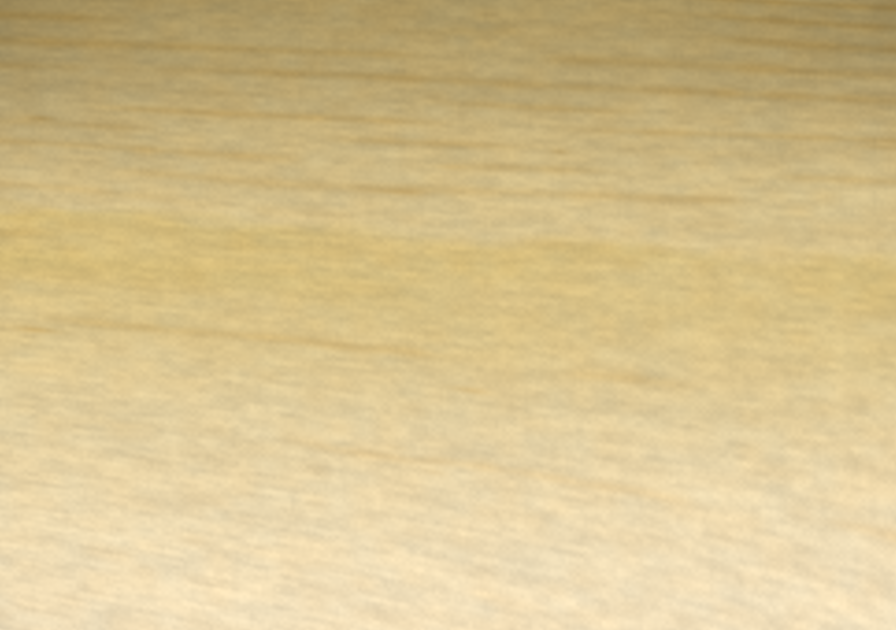
A Shadertoy shader for this texture:

```glsl
// Pale planed wood in soft light, dim at the top and bright at the bottom.
// Stretched value noise follows a fanning grain coordinate; a mottled ochre
// band, faint growth lines and small tan flecks lie over the light gradient.

const vec3 SHADE = vec3(0.645, 0.565, 0.365);
const vec3 HONEY = vec3(0.855, 0.772, 0.565);
const vec3 CREAM = vec3(0.955, 0.882, 0.735);
const vec3 OCHRE_LOSS = vec3(0.026, 0.042, 0.095);
const vec3 BROWN_LOSS = vec3(0.06, 0.10, 0.14);
const float BAND_TOP = 0.667;
const float BAND_BOTTOM = 0.36;
const float GRAIN_DEPTH = 0.055;
const float FIBRE_DEPTH = 0.055;
const float MOTTLE_DEPTH = 0.070;
const float SPECK_DEPTH = 0.030;
const int LINE_COUNT = 4;
const int FLECK_COUNT = 9;

float hash(vec2 p) {
    return fract(sin(dot(p, vec2(127.1, 311.7))) * 43758.5453);
}

float noise(vec2 p) {
    vec2 cell = floor(p);
    vec2 f = fract(p);
    f = f * f * (3.0 - 2.0 * f);
    float low = mix(hash(cell), hash(cell + vec2(1.0, 0.0)), f.x);
    float high = mix(hash(cell + vec2(0.0, 1.0)), hash(cell + vec2(1.0, 1.0)), f.x);
    return mix(low, high, f.y);
}

// x runs along the fibres, y across them; the slope grows toward the bottom
vec2 grainSpace(vec2 p) {
    float drop = 1.0 - p.y;
    float slope = 0.035 + 0.15 * drop * drop;
    float sway = 0.010 * (noise(vec2(p.x * 2.2, p.y * 5.0)) - 0.5);
    return vec2(p.x, p.y + slope * p.x + sway);
}

vec3 lightGradient(vec2 p, float aspect) {
    float side = p.x / aspect;
    float y = p.y - 0.05 * (side - 0.5) * (1.0 - p.y);
    vec3 color = mix(HONEY, SHADE, smoothstep(0.57, 1.10, y));
    color = mix(color, CREAM, 1.0 - smoothstep(-0.04, 0.58, y));
    float corner = pow(abs(2.0 * side - 1.0), 3.0) * smoothstep(0.6, 1.0, p.y);
    return color * (1.0 - 0.08 * corner);
}

// Ochre zone with a soft, ragged upper edge that fades downward and right
float ochreBand(vec2 g, float aspect) {
    float edge = BAND_TOP + 0.022 * (noise(vec2(g.x * 9.0, g.y * 50.0)) - 0.5);
    float upper = 1.0 - smoothstep(edge - 0.015, edge + 0.015, g.y);
    float body = smoothstep(BAND_BOTTOM, BAND_TOP, g.y);
    float patches = mix(0.55, 1.35, noise(g * vec2(5.0, 24.0) + 17.0));
    return upper * body * patches * mix(1.0, 0.6, g.x / aspect);
}

// Soft parallel lines, each broken along its length
float boardLines(vec2 g) {
    float row = g.y * 30.0 + 0.9 * noise(vec2(g.x * 2.0, g.y * 9.0));
    float k = floor(row);
    float d = (fract(row) - 0.5) / 0.20;
    float broken = smoothstep(0.3, 0.8, noise(vec2(g.x * 4.0 + 13.0 * hash(vec2(k, 2.0)), k)));
    return exp(-d * d) * broken;
}

float growthLines(vec2 g) {
    float sum = 0.0;
    for (int i = 0; i < LINE_COUNT; i++) {
        float k = float(i);
        float center = 0.195 + 0.147 * k + 0.02 * (hash(vec2(k, 3.0)) - 0.5);
        float wobble = 0.008 * (noise(vec2(g.x * 11.0, k * 5.0)) - 0.5);
        float d = (g.y - center - wobble) / mix(0.005, 0.009, hash(vec2(k, 8.0)));
        float presence = smoothstep(0.25, 0.8, noise(vec2(g.x * 5.0 + k * 7.0, k)));
        sum += exp(-d * d) * presence;
    }
    return sum;
}

float flecks(vec2 g, float aspect) {
    float sum = 0.0;
    for (int i = 0; i < FLECK_COUNT; i++) {
        float k = float(i);
        vec2 center = vec2(hash(vec2(k, 21.0)) * aspect, 0.25 + 0.65 * hash(vec2(k, 34.0)));
        vec2 size = vec2(mix(0.010, 0.040, hash(vec2(k, 55.0))), 0.005);
        vec2 d = (g - center) / size;
        sum += exp(-dot(d, d)) * mix(0.2, 0.8, hash(vec2(k, 89.0)));
    }
    return sum;
}

void mainImage(out vec4 fragColor, in vec2 fragCoord) {
    float aspect = iResolution.x / iResolution.y;
    vec2 p = fragCoord / iResolution.y;
    vec2 g = grainSpace(p);
    vec3 color = lightGradient(p, aspect);

    // Broad streaks, strongest in the upper board
    float streak = 0.5 * noise(vec2(g.x * 1.6, g.y * 30.0))
                 + 0.5 * noise(vec2(g.x * 5.0 + 9.0, g.y * 80.0)) - 0.5;
    float upperBoard = smoothstep(0.62, 0.75, g.y);
    color *= 1.0 + GRAIN_DEPTH * streak * mix(0.8, 1.2, upperBoard);

    // Ochre zone, lines and flecks
    color -= OCHRE_LOSS * ochreBand(g, aspect);
    color -= BROWN_LOSS * 0.42 * upperBoard * boardLines(g);
    color -= BROWN_LOSS * 0.38 * growthLines(g);
    color -= BROWN_LOSS * 0.8 * flecks(g, aspect);

    // Short fibres, soft mottling and fine specks with a slight change of hue
    float fibre = noise(vec2(g.x * 22.0, g.y * 135.0)) - 0.5;
    float mottle = 0.45 * noise(g * vec2(30.0, 60.0)) + 0.55 * noise(g * vec2(75.0, 120.0)) - 0.5;
    float speck = noise(p * 170.0 + 5.0) - 0.5;
    float tint = noise(g * vec2(26.0, 48.0) + 31.0) - 0.5;
    color *= 1.0 + FIBRE_DEPTH * fibre + MOTTLE_DEPTH * mottle + SPECK_DEPTH * speck;
    color += tint * vec3(0.012, -0.006, -0.026);

    fragColor = vec4(clamp(color, 0.0, 1.0), 1.0);
}
```
